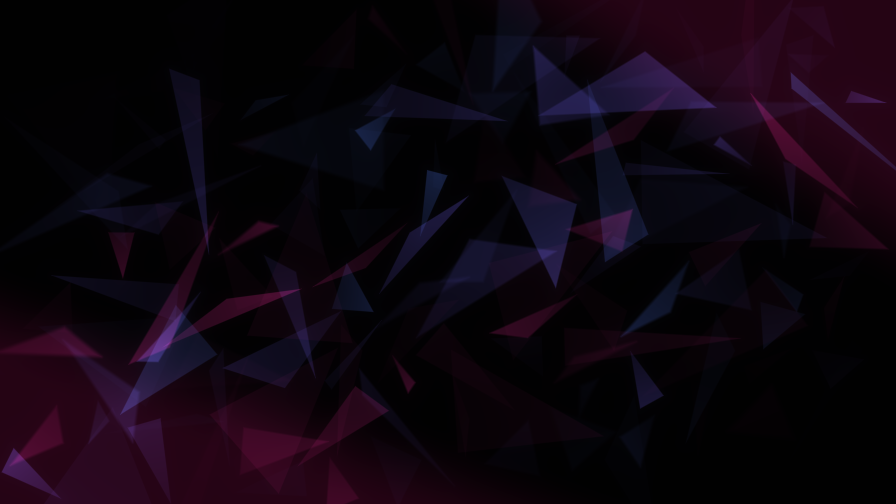
Reproduce this background procedurally as a Shadertoy shader.

```glsl
// Translucent blue and magenta shards scattered over black.
// Hashed triangles are added as light, each with a lengthwise fade and a faint
// halo, above two wine-red glows that fill opposite corners.

const int SHARD_COUNT = 140;
const int VEIL_COUNT = 12;

const vec3 BLACK   = vec3(0.004, 0.002, 0.005);
const vec3 WINE    = vec3(0.142, 0.012, 0.075);
const vec3 MAGENTA = vec3(0.25, 0.045, 0.16);
const vec3 INDIGO  = vec3(0.14, 0.12, 0.30);
const vec3 STEEL   = vec3(0.08, 0.12, 0.24);

vec3 hash3(float n) {
    vec3 q = fract(vec3(n) * vec3(0.1031, 0.1030, 0.0973));
    q += dot(q, q.yzx + 33.33);
    return fract((q.xxy + q.yzz) * q.zyx);
}

float segmentDistance(vec2 p, vec2 a, vec2 b) {
    vec2 ab = b - a;
    return length(p - a - ab * clamp(dot(p - a, ab) / dot(ab, ab), 0.0, 1.0));
}

float side(vec2 p, vec2 a, vec2 b) {
    return (b.x - a.x) * (p.y - a.y) - (b.y - a.y) * (p.x - a.x);
}

// Signed distance, negative inside; corners run counterclockwise.
float triangleDistance(vec2 p, vec2 a, vec2 b, vec2 c) {
    float d = min(segmentDistance(p, a, b),
              min(segmentDistance(p, b, c), segmentDistance(p, c, a)));
    float inner = min(side(p, a, b), min(side(p, b, c), side(p, c, a)));
    return inner > 0.0 ? -d : d;
}

// Light of one shard: size is length and width, lean slides its third corner.
float shardLight(vec2 p, vec2 centre, float angle, vec2 size, float lean, float blur) {
    vec2 along = vec2(cos(angle), sin(angle));
    vec2 across = vec2(-along.y, along.x);
    vec2 local = vec2(dot(p - centre, along), dot(p - centre, across));
    vec2 tail = vec2(-0.5 * size.x, -0.3 * size.y);
    vec2 tip = vec2(0.5 * size.x, -0.3 * size.y);
    vec2 peak = vec2(lean * size.x, 0.7 * size.y);
    float d = triangleDistance(local, tail, tip, peak);
    float fill = 1.0 - smoothstep(-blur, blur, d);
    float fade = mix(0.5, 1.0, clamp(local.x / size.x + 0.5, 0.0, 1.0));
    float halo = 0.07 * exp(-max(d, 0.0) * 70.0);
    return fill * fade + halo * (1.0 - fill);
}

vec3 shardColour(float pick, float tint) {
    vec3 cool = mix(STEEL, INDIGO, smoothstep(0.1, 0.6, tint));
    return pick < 0.36 ? MAGENTA * mix(0.85, 1.15, tint) : cool;
}

// Soft half-plane glow that starts on a line and grows along its normal.
float cornerGlow(vec2 p, vec2 origin, vec2 normal, float reach) {
    return smoothstep(0.0, reach, dot(p - origin, normal));
}

// Even scatter over the canvas, drawn slightly towards its middle.
vec2 scatter(float i, vec2 extent) {
    vec2 cell = fract(vec2(0.7549, 0.5698) * i + vec2(0.31, 0.17));
    return extent * (0.5 + 0.94 * (cell - 0.5));
}

// Dims shards towards the two unlit corners.
float cornerDimming(vec2 centre, vec2 extent) {
    vec2 q = centre / extent - 0.5;
    return 1.0 - smoothstep(0.4, 0.75, abs(q.x - q.y));
}

// Mostly upright or rising to the right, pointing either way.
float shardAngle(float turn, float flip) {
    return 1.15 + 2.6 * (turn - 0.5) + (flip < 0.5 ? 0.0 : 3.1416);
}

vec3 shards(vec2 p, vec2 extent, float pixel) {
    vec3 light = vec3(0.0);
    for (int i = 0; i < SHARD_COUNT; i++) {
        float n = float(i);
        vec3 form = hash3(n + 11.0);
        vec3 pose = hash3(n + 307.0);
        vec3 tone = hash3(n + 719.0);
        bool veil = i < VEIL_COUNT;
        vec2 centre = scatter(n, extent);
        vec2 size = veil ? mix(vec2(0.26, 0.13), vec2(0.40, 0.21), form.xy)
                         : mix(vec2(0.08, 0.02), vec2(0.38, 0.12), pow(form.xy, vec2(1.5)));
        float strength = veil ? mix(0.08, 0.3, tone.x)
                              : mix(0.08, 1.0, pow(tone.x, 1.7));
        float blur = max(0.7 * pixel, mix(0.0015, 0.007, pow(pose.z, 4.0)));
        float angle = shardAngle(pose.x, form.z);
        float glow = shardLight(p, centre, angle, size, pose.y - 0.5, blur);
        light += shardColour(tone.y, tone.z) * glow * strength
               * cornerDimming(centre, extent);
    }
    return light;
}

void mainImage(out vec4 fragColor, in vec2 fragCoord) {
    vec2 p = fragCoord / iResolution.y;
    vec2 extent = vec2(iResolution.x / iResolution.y, 1.0);

    // Corner glows
    float upper = cornerGlow(p, vec2(0.48 * extent.x, 1.0), vec2(0.54, 0.84), 0.23);
    float lower = cornerGlow(p, vec2(0.0, 0.48), vec2(-0.35, -0.94), 0.21);
    vec3 colour = BLACK + WINE * max(upper, lower);

    // Shards
    colour += shards(p, extent, 1.0 / iResolution.y);
    fragColor = vec4(colour, 1.0);
}
```
